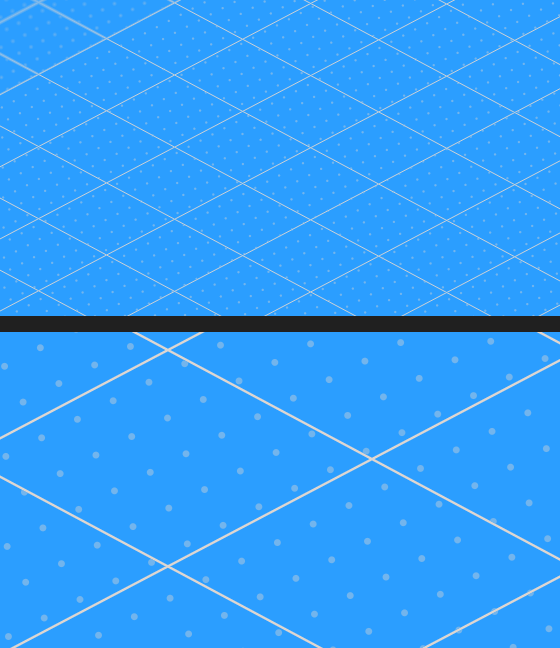
Top, the full canvas; bottom, a detail of the centre.
This pattern is drawn by a Shadertoy shader. Its source:

```glsl
// Pale diamond line grid over a tilted dot lattice on blue, softly defocused at the top left.

const vec3 BLUE = vec3(0.17, 0.62, 1.0);
const vec3 CHALK = vec3(0.87, 0.84, 0.82);

// All lengths are fractions of the canvas height.
const vec2 GRID_ORIGIN = vec2(0.9831, 0.5326);
const float RISE_ANGLE = 0.4841;
const float FALL_ANGLE = -0.4908;
const float RISE_SPACING = 0.2020;
const float FALL_SPACING = 0.2013;
const float LINE_HALF_WIDTH = 0.00125;

const vec2 DOT_ORIGIN = vec2(0.636, 0.460);
const float DOT_ANGLE = 0.478;
const float DOT_SPACING = 0.0425;
const float DOT_RADIUS = 0.0036;
const float DOT_OPACITY = 0.40;

vec2 alongAndAcross(vec2 p, float angle) {
    vec2 axis = vec2(cos(angle), sin(angle));
    return vec2(dot(p, axis), dot(p, vec2(-axis.y, axis.x)));
}

// Signed offset from the nearest multiple of the spacing.
vec2 nearestOffset(vec2 p, float spacing) {
    return p - spacing * round(p / spacing);
}

float lineDistance(vec2 p, float angle, float spacing) {
    return abs(nearestOffset(alongAndAcross(p, angle), spacing).y);
}

float dotDistance(vec2 p, float angle, float spacing) {
    return length(nearestOffset(alongAndAcross(p, angle), spacing));
}

// Coverage of a shape with the given half size and edge softness.
float coverage(float dist, float halfSize, float softness) {
    return clamp((halfSize - dist) / softness + 0.5, 0.0, 1.0);
}

// Blur width, growing toward the top left corner above one rising line.
float cornerBlur(vec2 p, float angle) {
    float depth = -alongAndAcross(p - vec2(0.0, 1.0), angle).y;
    float inside = 1.0 - smoothstep(0.255, 0.275, depth);
    return inside * mix(0.007, 0.003, clamp(depth / 0.264, 0.0, 1.0));
}

void mainImage(out vec4 fragColor, in vec2 fragCoord) {
    vec2 p = fragCoord / iResolution.y;
    float pixel = 1.0 / iResolution.y;
    float blur = cornerBlur(p, RISE_ANGLE);
    float softness = pixel + blur;
    float fade = 1.0 - 65.0 * blur;

    // Two families of parallel lines
    vec2 g = p - GRID_ORIGIN;
    float nearestLine = min(lineDistance(g, RISE_ANGLE, RISE_SPACING),
                            lineDistance(g, FALL_ANGLE, FALL_SPACING));
    float lines = coverage(nearestLine, LINE_HALF_WIDTH + 0.35 * blur, softness);

    // Square lattice of translucent dots
    float nearestDot = dotDistance(p - DOT_ORIGIN, DOT_ANGLE, DOT_SPACING);
    float dots = DOT_OPACITY * coverage(nearestDot, DOT_RADIUS + 0.2 * blur, softness);

    fragColor = vec4(mix(BLUE, CHALK, max(lines, dots) * fade), 1.0);
}
```
